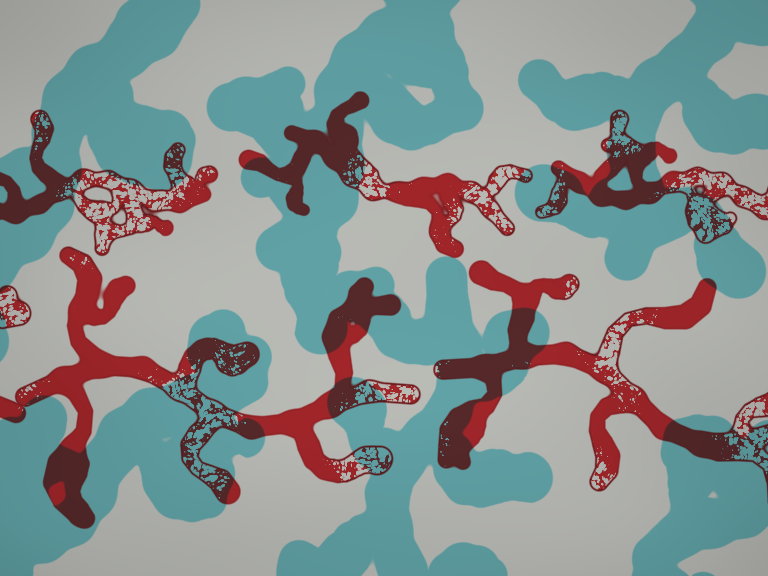
Give the GLSL for this pattern, as a Shadertoy shader.

```glsl
// Two overprinted layers of branching coral, red on teal, on softly lit pale cloth.

const vec3 PAPER = vec3(0.69, 0.695, 0.675);
const vec3 TEAL = vec3(0.36, 0.605, 0.62);
const vec3 RED = vec3(0.60, 0.14, 0.155);
const vec3 MAROON = vec3(0.32, 0.15, 0.155);   // red printed over teal
const vec3 OUTLINE = vec3(0.33, 0.08, 0.09);

const int TRUNK_STEPS = 10;
const int LIMB_STEPS = 8;
const float LIMB_BEND = 0.75;      // swing of a limb, radians
const float BLEND = 0.014;         // rounding where limbs meet
const float FLECK_SCALE = 150.0;   // cells per canvas height
const float WEAR = 0.47;           // ink loss inside worn patches
const float LINE_WIDTH = 0.0032;

// Row layout: height, column pitch, column offset, coral size
const vec4 RED_LOW = vec4(0.25, 0.68, 0.63, 0.36);
const vec4 RED_HIGH = vec4(0.67, 0.52, 0.32, 0.22);
const vec4 TEAL_LOW = vec4(0.25, 0.56, 0.35, 0.30);
const vec4 TEAL_HIGH = vec4(0.83, 0.55, 0.15, 0.32);

float hash(float n) { return fract(sin(n * 127.1) * 4375.85); }

vec2 hash2(vec2 c) {
    vec2 k = vec2(dot(c, vec2(127.1, 311.7)), dot(c, vec2(269.5, 183.3)));
    return fract(sin(k) * 4375.85);
}

vec2 direction(float angle) { return vec2(cos(angle), sin(angle)); }

float smoothUnion(float a, float b) {
    float h = max(BLEND - abs(a - b), 0.0) / BLEND;
    return min(a, b) - 0.25 * h * h * BLEND;
}

// Distance to nearest cell point, 0 to about 1
float cellular(vec2 p) {
    vec2 base = floor(p);
    float nearest = 2.0;
    for (int y = -1; y <= 1; y++)
        for (int x = -1; x <= 1; x++) {
            vec2 cell = base + vec2(x, y);
            nearest = min(nearest, length(cell + hash2(cell) - p));
        }
    return nearest;
}

// Capsule whose radius changes from ra to rb
float taper(vec2 p, vec2 a, vec2 b, float ra, float rb) {
    vec2 ab = b - a;
    float h = clamp(dot(p - a, ab) / dot(ab, ab), 0.0, 1.0);
    return length(p - a - ab * h) - mix(ra, rb, h);
}

// Winding limb; fork receives a point and heading halfway along
float limb(vec2 p, vec2 a, float heading, float len, float girth, float seed, out vec3 fork) {
    float d = 1.0, r = girth;
    float phase = 6.283 * hash(seed), curl = 0.22 * (hash(seed + 0.4) - 0.5);
    for (int i = 0; i < LIMB_STEPS; i++) {
        float t = float(i);
        float angle = heading + curl * t + LIMB_BEND * sin(phase + t * 0.85);
        vec2 b = a + direction(angle) * len / float(LIMB_STEPS);
        float rNext = girth * (0.93 + 0.22 * sin(phase * 2.0 + t * 1.1) + 0.02 * t);
        d = min(d, taper(p, a, b, r, rNext));
        if (i == LIMB_STEPS / 2 - 1) fork = vec3(b, angle);
        a = b;
        r = rNext;
    }
    return d;
}

// Wavy trunk with limbs fanning out on both sides, some of them forked
float coral(vec2 p, vec2 center, float size, float girth, float tilt, float seed) {
    float d = 1.0, phase = 6.283 * hash(seed + 0.7);
    vec2 a = center - size * direction(tilt);
    for (int i = 0; i < TRUNK_STEPS; i++) {
        float t = float(i), id = seed + t * 1.37;
        float heading = tilt + 0.55 * sin(phase + t * 0.9);
        vec2 b = a + direction(heading) * 2.0 * size / float(TRUNK_STEPS);
        d = smoothUnion(d, taper(p, a, b, girth, girth));
        if (i % 3 != 0) {
            float side = i % 2 == 0 ? 1.0 : -1.0;
            float spread = mix(2.2, 0.7, t / 9.0) + 0.5 * (hash(id) - 0.5);
            float len = size * (0.42 + 0.36 * hash(id + 0.2));
            vec3 fork, unused;
            d = smoothUnion(d, limb(p, a, heading + side * spread, len, girth, id, fork));
            if (hash(id + 0.6) < 0.55)
                d = smoothUnion(d, limb(p, fork.xy, fork.z - side * 1.1, len * 0.5, girth * 0.9, id + 0.3, unused));
        }
        a = b;
    }
    return d;
}

float coralRow(vec2 p, vec4 row, float girth, float tilt, float seed) {
    float d = 1.0;
    for (int i = -1; i <= 3; i++) {
        float id = seed + float(i) * 3.71;
        vec2 jitter = 0.07 * (vec2(hash(id), hash(id + 0.5)) - 0.5);
        vec2 center = vec2((float(i) + row.z) * row.y, row.x) + jitter;
        if (length(p - center) < row.w * 1.9)
            d = min(d, coral(p, center, row.w, girth, tilt + 0.8 * (hash(id + 0.8) - 0.5), id));
    }
    return d;
}

void mainImage(out vec4 fragColor, in vec2 fragCoord) {
    vec2 p = fragCoord / iResolution.y, uv = fragCoord / iResolution.xy - 0.5;
    float aa = 1.0 / iResolution.y;

    float tealDist = min(coralRow(p, TEAL_LOW, 0.036, 1.0, 21.0), coralRow(p, TEAL_HIGH, 0.039, 1.3, 47.0));
    float redDist = min(coralRow(p, RED_LOW, 0.0175, 0.05, 5.0), coralRow(p, RED_HIGH, 0.0135, -0.2, 33.0));
    float teal = 1.0 - smoothstep(-aa, aa, tealDist);
    float red = 1.0 - smoothstep(-aa, aa, redDist);

    // Worn patches where flecks of the red ink are missing
    float patches = sin(9.0 * p.x + 2.0 * sin(5.0 * p.y)) * sin(8.0 * p.y + 2.0 * sin(6.0 * p.x) + 1.0);
    float worn = smoothstep(0.05, 0.6, abs(patches) - 0.15);
    vec2 q = p + 0.004 * sin(p.yx * 70.0 + 3.0 * sin(p * 31.0));
    float grain = 0.5 * cellular(q * FLECK_SCALE) + 0.5 * cellular(q * FLECK_SCALE * 0.37);
    float fleck = smoothstep(-0.06, 0.06, WEAR * worn - grain);
    float line = smoothstep(-LINE_WIDTH - aa, -LINE_WIDTH + aa, redDist);

    vec3 ground = mix(PAPER, TEAL, teal);
    vec3 ink = mix(mix(RED, MAROON, teal), OUTLINE, line * (0.15 + 0.6 * worn));
    vec3 color = mix(ground, ink, red * (1.0 - fleck * (1.0 - line)));

    // Soft light with faint folds in the cloth
    float folds = sin(7.0 * p.x + 11.0 * p.y + sin(5.0 * p.x)) + 0.6 * sin(19.0 * p.y - 6.0 * p.x);
    color *= 1.05 - 0.32 * dot(uv, uv) + 0.009 * folds;
    fragColor = vec4(color, 1.0);
}
```
